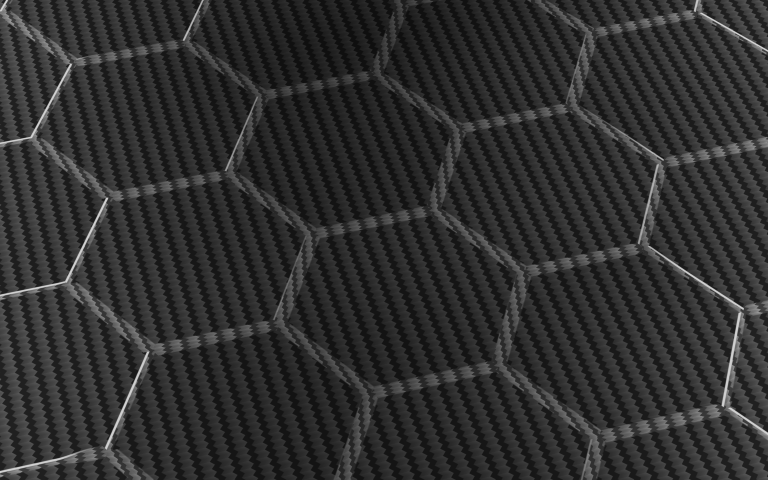
A WebGL 2 fragment shader for this pattern:

```glsl
#version 300 es
precision highp float;
// Hexagonal carbon-fibre tiles in perspective, with pale woven bevels and bright rims.

uniform vec2 u_resolution;
out vec4 outColor;

const vec3 FIBRE_DARK  = vec3(0.092);
const vec3 FIBRE_LIGHT = vec3(0.25);
const vec3 BEVEL_DARK  = vec3(0.18);
const vec3 BEVEL_LIGHT = vec3(0.44);
const vec3 RIM         = vec3(0.82);
const float STRIPES = 12.6;  // twill stripes per tile spacing

// Normals of the three edge families: steep, falling and shallow.
const vec2 STEEP   = vec2(1.0, 0.0);
const vec2 FALLING = vec2(0.5, 0.8660254);
const vec2 SHALLOW = vec2(-0.5, 0.8660254);

// Inverse perspective: canvas point to the plane, where tile spacing is 1.
vec2 toPlane(vec2 p) {
  vec2 axisA = vec2(0.4468, -0.0807) + 0.01815 * p;
  vec2 axisB = vec2(0.3218, 0.2382) - 0.053 * p;
  vec2 uv = inverse(mat2(axisA, axisB)) * (p - vec2(0.0406, -0.1204));
  return uv.x * STEEP + uv.y * FALLING;
}

// Offset from the centre of the nearest hexagon.
vec2 hexOffset(vec2 q) {
  vec2 period = vec2(1.0, 1.7320508);
  vec2 a = mod(q + 0.5 * period, period) - 0.5 * period;
  vec2 b = mod(q, period) - 0.5 * period;
  return dot(a, a) < dot(b, b) ? a : b;
}

// Twill: yarns crossing at right angles give stripes with stepped borders,
// 0 in the grooves and up to 1 on the tows.
float twill(vec2 q, float stripes) {
  float across = dot(q, vec2(SHALLOW.y, -SHALLOW.x)) * stripes;
  float yarn = fract(dot(q, SHALLOW) * stripes * 2.0);
  float stair = abs(2.0 * yarn - 1.0) - 0.5;
  float x = fract(across + 0.22 * stair);
  float tow = smoothstep(0.32, 0.40, x) * (1.0 - smoothstep(0.94, 1.0, x));
  return tow * (0.44 + 0.58 * x * x + 0.16 * (yarn - 0.5));
}

// Layered sines for slow unevenness.
float unevenness(vec2 q) {
  return sin(q.x * 2.3 + 1.7 * sin(q.y * 1.9)) + 0.5 * sin(q.y * 5.1 - q.x * 3.7);
}

// Rim strength for each edge family; the rims catch light towards the sides.
vec3 rimStrength(float x) {
  return vec3(smoothstep(0.08, 0.65, abs(x - 0.1)),
              smoothstep(0.35, 0.65, x),
              smoothstep(0.58, 0.68, -x));
}

vec3 shade(vec2 p) {
  vec2 q = toPlane(p);
  vec2 d = hexOffset(q);
  vec2 tile = q - d;

  // Nearest edge: its normal, signed distance across it, rim strength and side.
  vec3 reach = vec3(dot(d, STEEP), dot(d, FALLING), dot(d, SHALLOW));
  vec3 size = abs(reach);
  vec3 rims = rimStrength(p.x);
  vec2 normal = STEEP;
  float along = reach.x, rim = rims.x, side = -1.0;
  if (size.y > max(size.x, size.z)) {
    normal = FALLING; along = reach.y; rim = rims.y; side = 1.0;
  } else if (size.z > size.x) {
    normal = SHALLOW; along = reach.z; rim = rims.z; side = 1.0;
  }
  float edge = along - 0.5 * sign(along);
  float halfWidth = mix(0.034, 0.014, rim * rim);

  // Light rises to the sides and fades at the top middle.
  float light = 0.86 + 0.78 * p.x * p.x + 0.04 * unevenness(q);
  light -= 0.20 * smoothstep(-0.1, 0.5, p.y) * (1.0 - smoothstep(0.0, 0.55, abs(p.x + 0.12)));
  light *= 1.0 + 0.04 * sin(dot(tile, vec2(4.1, 7.3)));

  // Tile, then bevel with its weave squeezed by the slope, then rim.
  vec3 color = mix(FIBRE_DARK, FIBRE_LIGHT, twill(q, STRIPES));
  vec2 slope = q + 0.05 + 0.8 * edge * normal;
  vec3 bevel = mix(BEVEL_DARK, BEVEL_LIGHT, twill(slope, STRIPES));
  color = mix(color, bevel, 1.0 - smoothstep(-0.004, 0.004, abs(edge) - halfWidth));
  color *= light;
  float rimGap = abs(edge - side * halfWidth) - mix(0.001, 0.004, rim);
  return mix(color, RIM, rim * (1.0 - smoothstep(-0.001, 0.004, rimGap)));
}

void main() {
  // Nine samples per pixel smooth the fine weave.
  vec3 sum = vec3(0.0);
  for (int i = 0; i < 9; i++) {
    vec2 jitter = (vec2(i % 3, i / 3) - 1.0) / 3.0;
    sum += shade((gl_FragCoord.xy + jitter - 0.5 * u_resolution) / u_resolution.y);
  }
  outColor = vec4(sum / 9.0, 1.0);
}
```
